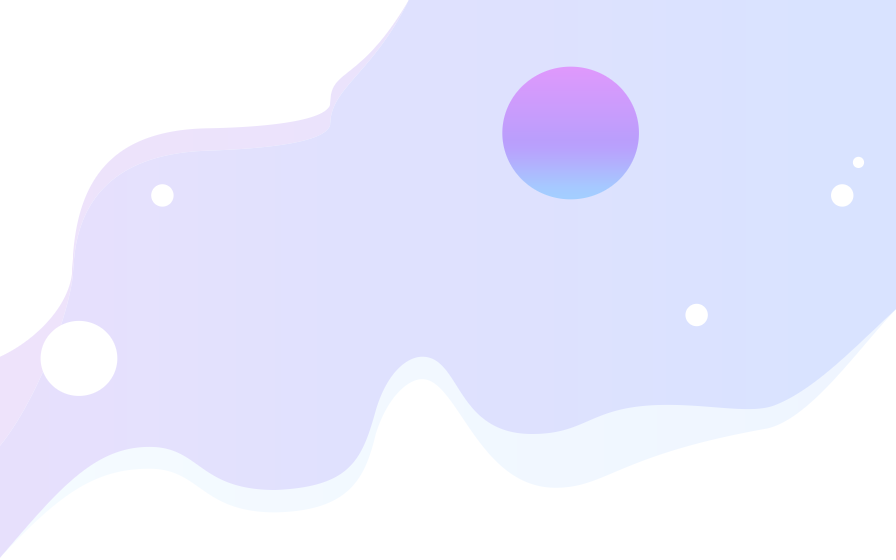
Give the GLSL for this background, as a Shadertoy shader.

```glsl
// Pastel lavender wave with pale trailing bands, a gradient ball and white dots.

// Canvas units: 160 wide, 100 high, origin at the lower left.
float cover(float dist) {
    return clamp(0.5 + dist * iResolution.y / 100.0, 0.0, 1.0);
}

vec2 bezier(vec2 a, vec2 b, vec2 c, vec2 d, float t) {
    float s = 1.0 - t;
    return s * s * s * a + 3.0 * s * s * t * b + 3.0 * s * t * t * c + t * t * t * d;
}

// Within its span of x, sets height to the approximate distance above the curve.
void span(inout float height, vec2 p, vec2 a, vec2 b, vec2 c, vec2 d) {
    if (p.x < a.x || p.x > d.x) return;
    float lo = 0.0, hi = 1.0;
    for (int i = 0; i < 16; i++) {
        float mid = 0.5 * (lo + hi);
        if (bezier(a, b, c, d, mid).x < p.x) lo = mid; else hi = mid;
    }
    float t = 0.5 * (lo + hi), s = 1.0 - t;
    vec2 tangent = s * s * (b - a) + 2.0 * s * t * (c - b) + t * t * (d - c);
    float slope = max(tangent.x / max(length(tangent), 1e-4), 0.1);
    height = (p.y - bezier(a, b, c, d, t).y) * slope;
}

float upperBand(vec2 p) {
    float h = -100.0;
    span(h, p, vec2(0, 36.3), vec2(6.3, 39.2), vec2(12.5, 45.4), vec2(12.9, 51.7));
    span(h, p, vec2(12.9, 51.7), vec2(13.3, 66.7), vec2(18.8, 76.9), vec2(37.5, 77.1));
    span(h, p, vec2(37.5, 77.1), vec2(47.9, 77.3), vec2(59, 78.5), vec2(59, 81.7));
    span(h, p, vec2(59, 81.7), vec2(59, 87.9), vec2(64.2, 85), vec2(73, 100));
    return h;
}

float upperWave(vec2 p) {
    float h = -100.0;
    span(h, p, vec2(0, 20.4), vec2(6.3, 28.1), vec2(12.5, 43.8), vec2(13.1, 51.7));
    span(h, p, vec2(13.1, 51.7), vec2(13.5, 64.6), vec2(20.8, 72.7), vec2(37.5, 73.1));
    span(h, p, vec2(37.5, 73.1), vec2(47.9, 73.5), vec2(59, 74.6), vec2(59, 78.1));
    span(h, p, vec2(59, 78.1), vec2(59.2, 84.4), vec2(66.7, 87.1), vec2(73, 100));
    return h;
}

float lowerWave(vec2 p) {
    float h = 100.0;
    span(h, p, vec2(0, 0.4), vec2(10.4, 12.5), vec2(16.7, 20.2), vec2(26.7, 20.2));
    span(h, p, vec2(26.7, 20.2), vec2(35.8, 20.2), vec2(35.4, 12.5), vec2(49.2, 12.5));
    span(h, p, vec2(49.2, 12.5), vec2(62.5, 13.1), vec2(64.6, 17.7), vec2(67.1, 26.7));
    span(h, p, vec2(67.1, 26.7), vec2(69.2, 33.8), vec2(72.9, 36.3), vec2(75.4, 36.3));
    span(h, p, vec2(75.4, 36.3), vec2(82.3, 36.3), vec2(81.3, 22.5), vec2(95, 22.5));
    span(h, p, vec2(95, 22.5), vec2(105.2, 22.5), vec2(105.2, 27.7), vec2(119.2, 27.7));
    span(h, p, vec2(119.2, 27.7), vec2(127.5, 27.7), vec2(134.4, 26), vec2(138.5, 27.7));
    span(h, p, vec2(138.5, 27.7), vec2(145.8, 30.6), vec2(153.1, 38.5), vec2(160, 44.8));
    return h;
}

float lowerBand(vec2 p) {
    float h = 100.0;
    span(h, p, vec2(0, 0.4), vec2(10.4, 11.5), vec2(16.7, 16.3), vec2(26.7, 16.3));
    span(h, p, vec2(26.7, 16.3), vec2(35.8, 16.3), vec2(35.8, 8.5), vec2(49.2, 8.5));
    span(h, p, vec2(49.2, 8.5), vec2(62.5, 8.8), vec2(65.2, 14.6), vec2(67.1, 22.5));
    span(h, p, vec2(67.1, 22.5), vec2(69.2, 29.2), vec2(72.9, 32.3), vec2(75.4, 32.3));
    span(h, p, vec2(75.4, 32.3), vec2(81.7, 32.3), vec2(85.4, 12.9), vec2(99.2, 12.9));
    span(h, p, vec2(99.2, 12.9), vec2(108.3, 12.9), vec2(110.4, 18.8), vec2(137.1, 23.5));
    span(h, p, vec2(137.1, 23.5), vec2(144.8, 25.4), vec2(153.1, 37.5), vec2(160, 44.8));
    return h;
}

float disc(vec2 p, vec2 center, vec2 radius) {
    return cover((1.0 - length((p - center) / radius)) * radius.y);
}

void mainImage(out vec4 fragColor, in vec2 fragCoord) {
    vec2 p = fragCoord / iResolution.xy * vec2(160, 100);
    float across = p.x / 160.0;
    vec3 white = vec3(1), color = white;

    // Pale bands behind the wave
    float top = cover(-upperWave(p)), bottom = cover(lowerWave(p));
    vec3 ice = mix(vec3(0.96, 0.985, 1.0), vec3(0.935, 0.96, 1.0), across);
    vec3 blush = mix(vec3(0.935, 0.89, 0.985), vec3(0.9, 0.89, 0.99), across);
    color = mix(color, ice, cover(lowerBand(p)) * top);
    color = mix(color, blush, cover(-upperBand(p)) * bottom * (1.0 - top));

    // Main wave
    vec3 lavender = mix(vec3(0.905, 0.88, 0.99), vec3(0.874, 0.882, 0.996), smoothstep(0.0, 0.5, across));
    lavender = mix(lavender, vec3(0.85, 0.89, 1.0), smoothstep(0.45, 1.0, across));
    color = mix(color, lavender, top * bottom);

    // Gradient ball
    vec3 orchid = vec3(0.87, 0.6, 0.99), violet = vec3(0.73, 0.62, 0.99), sky = vec3(0.64, 0.81, 1.0);
    vec3 ball = mix(mix(sky, violet, smoothstep(64.0, 75.5, p.y)), orchid, clamp((p.y - 75.0) / 12.5, 0.0, 1.0));
    color = mix(color, ball, disc(p, vec2(101.9, 76.25), vec2(12.2, 11.85)));

    // White dots
    float dots = disc(p, vec2(14.1, 36.0), vec2(6.85, 6.7));
    dots = max(dots, disc(p, vec2(29.0, 65.1), vec2(2.0)));
    dots = max(dots, disc(p, vec2(124.4, 43.75), vec2(2.0)));
    dots = max(dots, disc(p, vec2(150.4, 65.1), vec2(2.0)));
    dots = max(dots, disc(p, vec2(153.3, 71.0), vec2(1.0)));
    fragColor = vec4(mix(color, white, dots), 1.0);
}
```
